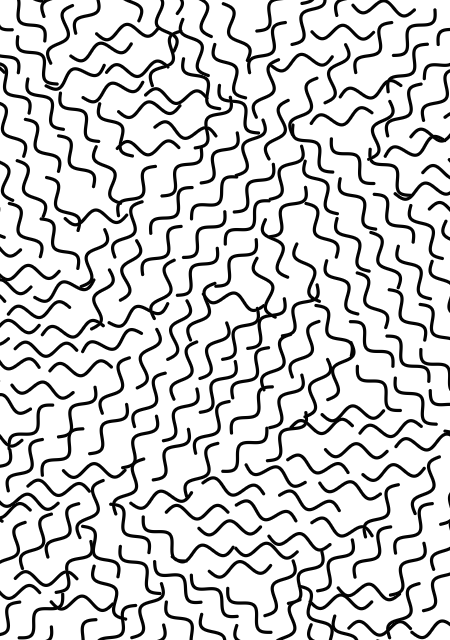
A WebGL 1 fragment shader for this pattern:

```glsl
precision highp float;

uniform vec2 u_resolution;

float hash(vec2 p) {
  return fract(sin(dot(p, vec2(127.1, 311.7))) * 43758.545);
}

// Triangular lattice: index (i, j) to position, spacing 1
vec2 sitePosition(vec2 site) {
  return vec2(0.866 * site.y, site.x + 0.5 * site.y);
}

// Three lattice steps, pointing along 30, 90 and 150 degrees (either sense)
vec2 latticeStep(float axis) {
  return axis < 0.5 ? vec2(0.0, 1.0) : axis < 1.5 ? vec2(-1.0, 0.0) : vec2(1.0, -1.0);
}

vec3 oneHot(float k) {
  return vec3(equal(vec3(0.0, 1.0, 2.0), vec3(k)));
}

// Wobbly patches that share one of three headings, 60 degrees apart
float patchHeading(vec2 site) {
  vec2 p = sitePosition(site);
  vec2 cell = floor(p / vec2(2.3, 2.9) + 0.4 * sin(p.yx * vec2(0.9, 1.3)) + 0.17);
  return floor(3.0 * hash(cell + 4.3));
}

// Marks the heading that would cross a neighbour lying on the given axis
vec3 blockedBy(float neighbour, float axis) {
  float safe = mod(axis + 2.0, 3.0);
  return neighbour == safe ? vec3(0.0) : oneHot(3.0 - neighbour - safe);
}

float cheapest(vec3 cost, float preferred) {
  cost -= 0.5 * oneHot(preferred);
  return cost.x <= min(cost.y, cost.z) ? 0.0 : cost.y <= cost.z ? 1.0 : 2.0;
}

// Second sublattice yields to the first
float secondHeading(vec2 site) {
  vec3 cost = vec3(0.0);
  for (int m = 0; m < 3; m++) {
    float axis = float(m);
    cost += blockedBy(patchHeading(site + latticeStep(axis)), axis);
  }
  return cheapest(cost, patchHeading(site));
}

// Third sublattice yields to both others
float thirdHeading(vec2 site) {
  vec3 cost = vec3(0.0);
  for (int m = 0; m < 3; m++) {
    float axis = float(m);
    vec2 hop = latticeStep(axis);
    cost += blockedBy(patchHeading(site - hop), axis);
    cost += blockedBy(secondHeading(site + hop), axis);
  }
  return cheapest(cost, patchHeading(site));
}

float heading(vec2 site) {
  float sublattice = mod(site.x + 2.0 * site.y + 0.5, 3.0);
  if (sublattice < 1.0) return patchHeading(site);
  if (sublattice < 2.0) return secondHeading(site);
  return thirdHeading(site);
}

// Distance to one and a half waves of a cosine with round ends
float squiggleDistance(vec2 p, float amplitude) {
  float halfLength = 0.77;
  float k = 4.712 / halfLength;
  float t = clamp(p.x, -halfLength, halfLength);
  for (int n = 0; n < 4; n++) {
    float slope = -amplitude * k * sin(k * t);
    float rise = p.y - amplitude * cos(k * t);
    t += (p.x - t + rise * slope) / (1.0 + slope * slope);
    t = clamp(t, -halfLength, halfLength);
  }
  return length(p - vec2(t, amplitude * cos(k * t)));
}

void main() {
  float scale = 11.25 / u_resolution.x;
  vec2 p = gl_FragCoord.xy * scale;
  float column = p.x / 0.866;
  vec2 base = floor(vec2(p.y - 0.5 * column, column) + 0.5);

  float nearest = 1.0;
  for (int i = -2; i <= 2; i++) {
    for (int j = -2; j <= 2; j++) {
      vec2 site = base + vec2(float(i), float(j));
      vec2 q = sitePosition(site);

      // Gentle warp of the lattice, with a little jitter
      vec2 phase = vec2(1.05 * q.y + 0.3 * q.x, 0.9 * q.x + 0.25 * q.y + 1.7);
      vec2 jitter = vec2(hash(site + 11.0), hash(site + 37.0)) - 0.5;
      vec2 d = p - q - 0.28 * sin(phase) - 0.1 * jitter;
      if (dot(d, d) > 0.8) continue;

      // Turn with the warp, then measure in the local frame
      float twist = 0.14 * (0.9 * cos(phase.y) - 1.05 * cos(phase.x));
      float angle = heading(site) * 1.0472 + twist + 0.2 * (hash(site + 71.0) - 0.5);
      float c = cos(angle), s = sin(angle);
      vec2 local = vec2(c * d.x + s * d.y, c * d.y - s * d.x);
      float side = hash(site + 93.0) < 0.5 ? -0.17 : 0.17;
      nearest = min(nearest, squiggleDistance(local, side));
    }
  }

  float ink = clamp((0.04 - nearest) / scale + 0.5, 0.0, 1.0);
  gl_FragColor = vec4(mix(vec3(1.0), vec3(0.01), ink), 1.0);
}
```
